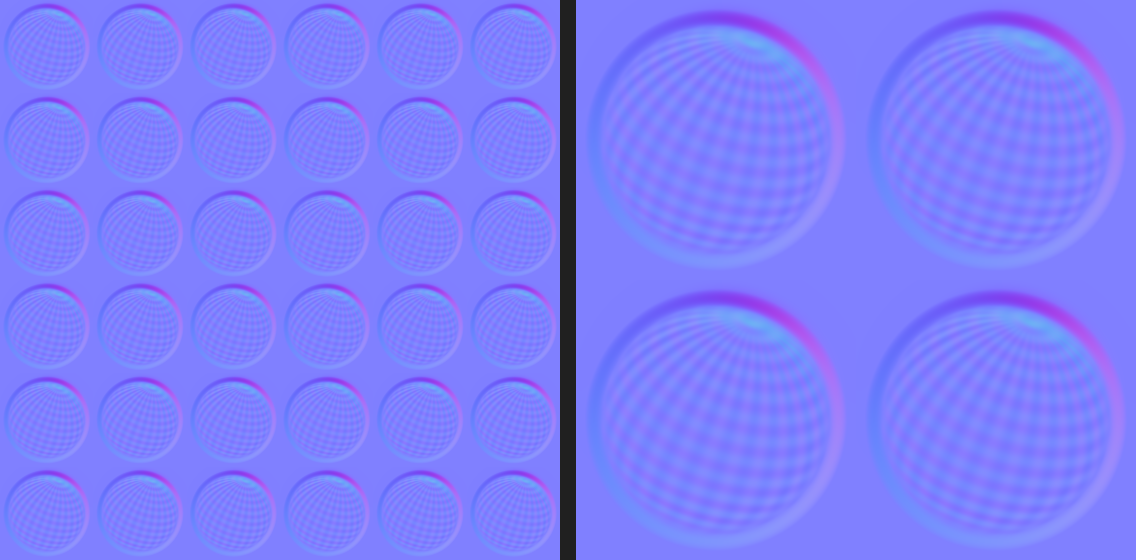
Left, the full canvas; right, a detail of the centre.
Reproduce this texture map procedurally as a Shadertoy shader.

```glsl
// Tangent-space normal map of a 6 by 6 array of raised round studs.
// Each stud is a height field: a soft rim, a ridge near the tilted pole, and
// a faint globe grid; its slope becomes the normal, with green pointing down.

const float PI = 3.14159265;

// Fine ripples along the parallels and meridians of a tilted sphere
float globeGrid(vec2 p) {
    vec2 q = p / 0.45;
    vec3 s = vec3(q, sqrt(max(1.0 - dot(q, q), 0.0)));
    vec3 pole = normalize(vec3(0.29, 0.79, 0.54));
    vec3 east = normalize(cross(pole, vec3(0.0, 0.0, 1.0)));
    vec3 front = cross(east, pole);
    float axial = clamp(dot(s, pole), -1.0, 1.0);
    float colatitude = acos(axial);
    float longitude = atan(dot(s, east), dot(s, front) + 1e-5);
    float ring = cos(36.0 * colatitude);
    float spoke = cos(30.0 * longitude) * smoothstep(0.1, 0.8, sin(colatitude));
    return ring + spoke;
}

// Height of one stud, in units of the cell; zero before the cell border
float studHeight(vec2 p) {
    float r = length(p);
    float disc = 1.0 - smoothstep(0.405, 0.468, r);
    float height = disc * (0.010 + 0.008 * dot(p, vec2(0.42, 0.91)));

    // Ridge along the rim, strongest beside the pole
    float turn = atan(p.y, p.x) - 0.37 * PI;
    turn = mod(turn + PI, 2.0 * PI) - PI;
    float across = (r - 0.405) / 0.03;
    float along = turn / 0.42;
    height += 0.018 * exp(-0.5 * (across * across + along * along));

    float inside = 1.0 - smoothstep(0.35, 0.42, r);
    return height + 0.0008 * inside * globeGrid(p);
}

void mainImage(out vec4 fragColor, in vec2 fragCoord) {
    vec2 p = fract(6.0 * fragCoord / iResolution.xy) - 0.5;

    // Central differences give the slope
    vec2 e = vec2(0.005, 0.0);
    vec2 slope = vec2(studHeight(p + e.xy) - studHeight(p - e.xy),
                      studHeight(p + e.yx) - studHeight(p - e.yx)) / (2.0 * e.x);

    vec3 normal = normalize(vec3(-slope.x, slope.y, 1.0));
    fragColor = vec4(0.5 + 0.5 * normal, 1.0);
}
```
